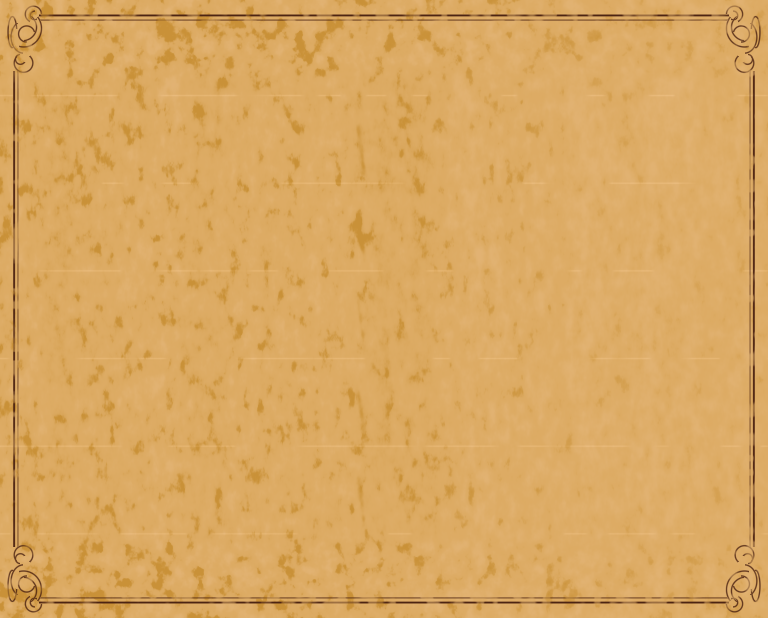
This background is drawn by a WebGL 2 fragment shader. Its source:

```glsl
#version 300 es
precision highp float;
// Aged tan parchment with woven mottling and a worn double frame with scrolled corners.
uniform vec2 u_resolution;
out vec4 outColor;

const float TAU = 6.2831853;
const vec2 SHEET = vec2(1.24, 1.0);
const vec3 PALE = vec3(0.885, 0.70, 0.45);
const vec3 TAN = vec3(0.865, 0.67, 0.39);
const vec3 OCHRE = vec3(0.79, 0.57, 0.22);
const vec3 INK = vec3(0.30, 0.14, 0.07);

float hash(vec2 p) {
  vec3 q = fract(p.xyx * 0.1031);
  q += dot(q, q.yzx + 33.33);
  return fract((q.x + q.y) * q.z);
}

float noise(vec2 p) {
  vec2 cell = floor(p), f = fract(p);
  f = f * f * (3.0 - 2.0 * f);
  return mix(mix(hash(cell), hash(cell + vec2(1, 0)), f.x),
             mix(hash(cell + vec2(0, 1)), hash(cell + 1.0), f.x), f.y);
}

float fbm(vec2 p) {
  float sum = 0.0, weight = 0.5;
  for (int i = 0; i < 4; i++) {
    sum += weight * noise(p);
    p = mat2(1.7, 0.9, -0.9, 1.7) * p + 17.3;
    weight *= 0.5;
  }
  return sum / 0.9375;
}

float bell(float x, float center, float width) {
  float t = (x - center) / width;
  return exp(-t * t);
}

float stroke(float d, float halfWidth, float aa) {
  return 1.0 - smoothstep(halfWidth - aa, halfWidth + aa, abs(d));
}

// Part of an ellipse outline; angles run from start through sweep.
float arc(vec2 p, vec2 center, vec2 radii, float start, float sweep, float aa) {
  vec2 q = (p - center) / radii;
  float k = length(q);
  float d = (k - 1.0) * k / max(length(q / radii), 0.001);
  float turn = mod(atan(q.y, q.x) - start, TAU);
  return stroke(d, 0.011, aa) * step(turn, sweep);
}

// Scrollwork in tenths of the sheet height, measured from the corner.
float scroll(vec2 c, float aa) {
  float ink = arc(c, vec2(0.54, 0.23), vec2(0.13), 2.0, 4.3, aa);
  ink = max(ink, arc(c, vec2(0.56, 0.25), vec2(0.07), 1.0, 3.8, aa));
  ink = max(ink, arc(c, vec2(0.38, 0.46), vec2(0.29, 0.30), 5.6, 2.5, aa));
  ink = max(ink, arc(c, vec2(0.36, 0.44), vec2(0.23, 0.22), 5.4, 2.3, aa));
  ink = max(ink, arc(c, vec2(0.43, 0.55), vec2(0.13), 1.5, 4.5, aa));
  ink = max(ink, arc(c, vec2(0.20, 0.52), vec2(0.07, 0.25), 1.1, 5.0, aa));
  ink = max(ink, arc(c, vec2(0.38, 0.60), vec2(0.20, 0.26), 1.6, 2.6, aa));
  ink = max(ink, arc(c, vec2(0.38, 1.02), vec2(0.15), 5.4, 4.7, aa));
  return max(ink, arc(c, vec2(0.33, 0.96), vec2(0.08), 0.5, 4.2, aa));
}

float frame(vec2 edge, float aa) {
  float sides = max(stroke(edge.x - 0.0228, 0.0015, aa),
                    0.7 * stroke(edge.x - 0.0290, 0.0008, aa));
  float rails = max(stroke(edge.y - 0.0250, 0.0015, aa),
                    0.75 * stroke(edge.y - 0.0325, 0.0009, aa));
  return max(sides * step(0.115, edge.y), rails * step(0.063, edge.x));
}

vec3 parchment(vec2 p, vec2 edge) {
  float woven = smoothstep(0.09, 0.15, edge.y);
  float right = smoothstep(0.35, 1.15, p.x);

  // Mottled fibres, with short upright strands in the middle field
  float blots = fbm(p * vec2(62.0, 52.0));
  float strands = fbm(vec2(p.x * 88.0, p.y * 44.0) + 41.0);
  float grain = mix(blots, mix(blots, strands, 0.55), woven);
  float columns = noise(vec2(p.x * 42.0, p.y * 2.0)) - 0.5;

  // Broad upright bands
  float dark = bell(p.x, 0.10, 0.025) + bell(p.x, 0.34, 0.035)
             + 1.4 * bell(p.x, 0.635, 0.075);
  float light = bell(p.x, 0.27, 0.025) + bell(p.x, 0.76, 0.04)
              + bell(p.x, 0.94, 0.035) + bell(p.x, 1.07, 0.045);
  float tone = 0.27 + woven * (0.09 * dark - 0.08 * light + 0.10 * columns) - 0.10 * right;
  tone += (grain - 0.5) * mix(1.15, 0.75, right);
  tone += mix(0.42, 0.18, right) * smoothstep(0.57, 0.76, grain);

  // Repeated slanted creases near the centre
  float row = fract(p.y * 7.05 + 0.15) - 0.5;
  float crease = bell(p.x, 0.583 - row * 0.018, 0.004) * (1.0 - smoothstep(0.18, 0.34, abs(row)));
  tone += 0.36 * crease * woven * (0.45 + noise(p * 70.0));

  vec3 color = mix(PALE, TAN, smoothstep(-0.15, 0.28, tone));
  color = mix(color, OCHRE, smoothstep(0.25, 0.95, tone));

  // Broken pale seams across the weave
  float seamRow = abs(fract(p.y * 7.05 - 0.46) - 0.5) / 7.05;
  float seam = bell(seamRow, 0.0, 0.0014) * smoothstep(0.48, 0.68, noise(p * vec2(28.0, 7.0)));
  return color + seam * woven * vec3(0.035, 0.04, 0.055);
}

void main() {
  vec2 p = gl_FragCoord.xy / u_resolution * SHEET;
  vec2 edge = min(p, SHEET - p);
  float aa = 0.75 / u_resolution.y;
  vec3 color = parchment(p, edge);

  // Ink worn away in small patches
  float wear = mix(0.45, 1.0, smoothstep(0.22, 0.55, noise(p * 85.0)));
  float ink = max(frame(edge, aa), 0.85 * scroll(edge * 10.0, aa * 10.0));
  outColor = vec4(mix(color, INK, ink * wear), 1.0);
}
```
